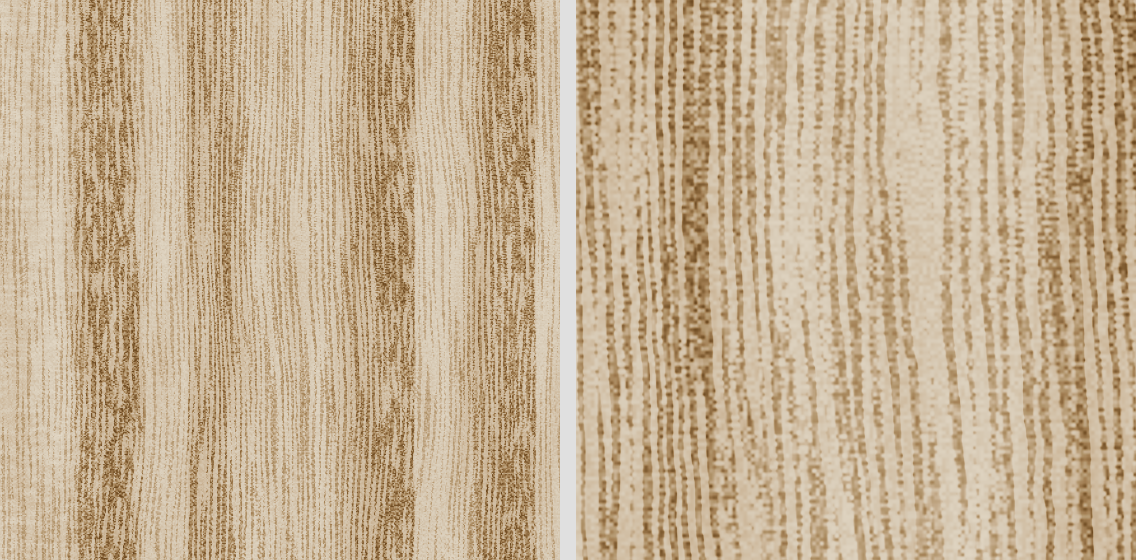
Left, the full canvas; right, a detail of the centre.
This texture is drawn by a WebGL 1 fragment shader. Its source:

```glsl
precision highp float;
// Pale open-grained wood: vertical growth bands crossed by fine, speckled brown fibres.
uniform vec2 u_resolution;

// Colours from pale earlywood to deep pores
const vec3 PALE   = vec3(0.89, 0.85, 0.78);
const vec3 CREAM  = vec3(0.85, 0.80, 0.72);
const vec3 SAND   = vec3(0.81, 0.73, 0.62);
const vec3 TAN    = vec3(0.76, 0.66, 0.53);
const vec3 OCHRE  = vec3(0.70, 0.59, 0.43);
const vec3 BROWN  = vec3(0.64, 0.50, 0.33);
const vec3 UMBER  = vec3(0.53, 0.39, 0.22);
const vec3 PORE   = vec3(0.42, 0.28, 0.12);

// Grain, in cells per canvas (across, along)
const vec2 LONG_FIBRE  = vec2(230.0, 11.0);
const vec2 SHORT_FIBRE = vec2(210.0, 36.0);
const vec2 RAY_FLECK   = vec2(150.0, 26.0);
const float LINES_ACROSS = 98.0;
const float SPECKLE_SCALE = 440.0;
const float FIBRE_SWAY = 0.032;
const float FIBRE_SOFTNESS = 0.14;
const float FIBRE_GRIT = 0.22;

// Tone, in steps along the colour ramp
const float BASE_TONE = 0.15;
const float BAND_TONE = 0.75;
const float LIGHT_FIBRE_TONE = 1.6;
const float DARK_FIBRE_TONE = 2.9;
const float SPECKLE_TONE = 1.2;
const float MOTTLE_TONE = 0.8;
const float RAY_TONE = 0.8;

float hash(vec2 p) {
  return fract(sin(dot(p, vec2(127.1, 311.7))) * 43758.5453);
}

float noise(vec2 p) {
  vec2 i = floor(p);
  vec2 f = fract(p);
  f = f * f * (3.0 - 2.0 * f);
  return mix(mix(hash(i), hash(i + vec2(1.0, 0.0)), f.x),
             mix(hash(i + vec2(0.0, 1.0)), hash(i + 1.0), f.x), f.y);
}

// One fibre column: random values along y, with its own start
float column(float id, float y) {
  y += 17.0 * hash(vec2(id, 5.3));
  float i = floor(y);
  return mix(hash(vec2(id, i)), hash(vec2(id, i + 1.0)), smoothstep(0.0, 1.0, y - i));
}

// Columns blended across x, so that the ends of strokes never line up
float streaks(vec2 p) {
  float i = floor(p.x);
  return mix(column(i, p.y), column(i + 1.0, p.y), smoothstep(0.0, 1.0, p.x - i));
}

// Band that rises from a to b and falls from c to d
float band(float x, float a, float b, float c, float d) {
  return smoothstep(a, b, x) * (1.0 - smoothstep(c, d, x));
}

vec3 woodColour(float t) {
  vec3 c = mix(PALE, CREAM, clamp(t + 1.0, 0.0, 1.0));
  c = mix(c, SAND,  clamp(t, 0.0, 1.0));
  c = mix(c, TAN,   clamp(t - 1.0, 0.0, 1.0));
  c = mix(c, OCHRE, clamp(t - 2.0, 0.0, 1.0));
  c = mix(c, BROWN, clamp(t - 3.0, 0.0, 1.0));
  c = mix(c, UMBER, clamp(t - 4.0, 0.0, 1.0));
  return mix(c, PORE, clamp(t - 5.0, 0.0, 1.0));
}

void main() {
  vec2 p = gl_FragCoord.xy / u_resolution;

  // Fibres sway slowly and have ragged sides
  vec2 q = p;
  q.x += FIBRE_SWAY * (noise(p * vec2(4.0, 3.5) + 3.0) - 0.5);
  q.x += 0.002 * (noise(p * vec2(60.0, 45.0)) - 0.5);

  // Growth bands: the first wanders, the others have one crisp edge
  float fray = 0.025 * (streaks(q * vec2(130.0, 9.0) + 40.0) - 0.5);
  float wander = 0.03 * (noise(vec2(p.y * 3.0, 8.0)) - 0.5);
  float x = p.x + fray;
  float crisp = p.x + 0.08 * fray;
  float wavy = band(x + wander, 0.11, 0.16, 0.235, 0.265);
  float fading = smoothstep(0.331, 0.338, crisp) * (1.0 - smoothstep(0.39, 0.47, x));
  float middle = smoothstep(0.57, 0.67, x) * (1.0 - smoothstep(0.737, 0.743, crisp));
  float right = smoothstep(0.80, 0.88, x) * (1.0 - smoothstep(0.953, 0.960, crisp));
  float dark = wavy + 0.85 * fading + middle + right;

  // Evenly spaced lines, broken by long fibres and by short pores in the dense wood
  float dense = 0.9 * wavy + middle * smoothstep(0.65, 0.71, p.x)
              + right * smoothstep(0.86, 0.92, p.x);
  float speckle = noise(p * SPECKLE_SCALE);
  float phase = LINES_ACROSS * q.x + 1.3 * streaks(q * vec2(30.0, 4.0) + 20.0);
  float lines = sin(6.28318 * phase) * mix(0.22, 0.12, dense);
  float fibre = mix(streaks(q * LONG_FIBRE), streaks(q * SHORT_FIBRE + 70.0), 0.85 * dense);
  fibre = 0.5 + lines + 0.75 * (fibre - 0.5) + FIBRE_GRIT * (speckle - 0.5);
  float core = band(p.x, 0.36, 0.46, 0.57, 0.66);
  float threshold = mix(0.64, 0.51, dark) - 0.05 * core - 0.06 * dense;
  float stroke = smoothstep(threshold - FIBRE_SOFTNESS, threshold + FIBRE_SOFTNESS, fibre);
  float strength = mix(LIGHT_FIBRE_TONE, DARK_FIBRE_TONE, dark) + 0.5 * core;

  // Soft mottling and faint cross rays on the left
  float mottle = streaks(q * vec2(32.0, 5.0) + 90.0) - 0.5;
  float rays = (streaks(p.yx * RAY_FLECK) - 0.5) * (1.0 - smoothstep(0.05, 0.28, p.x));

  float tone = BASE_TONE + BAND_TONE * dark + MOTTLE_TONE * mottle + RAY_TONE * rays;
  tone += strength * stroke * (0.4 + 1.2 * speckle);
  tone += SPECKLE_TONE * (speckle - 0.5);

  gl_FragColor = vec4(woodColour(tone), 1.0);
}
```
